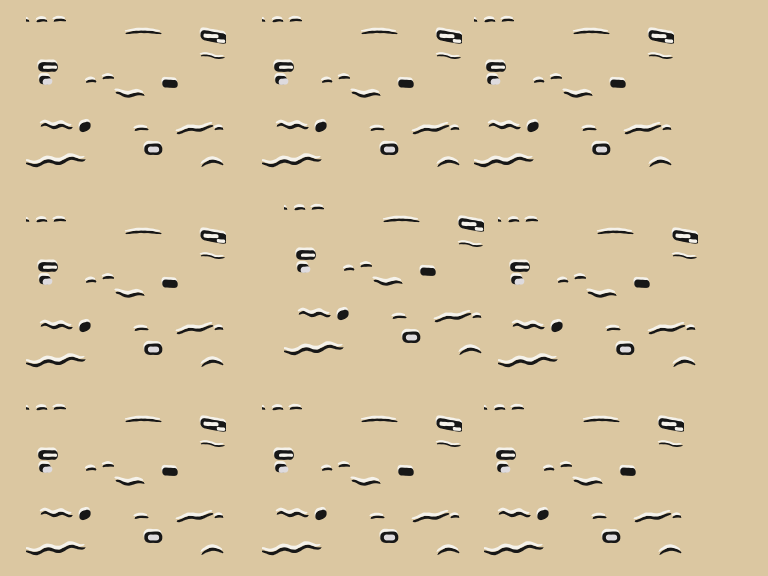
A Shadertoy shader for this pattern:

```glsl
#define GROUND vec3(0.86, 0.78, 0.63)
#define WHITE vec3(0.96, 0.95, 0.92)
#define BLACK vec3(0.09, 0.09, 0.09)
#define GREY vec3(0.87, 0.86, 0.87)
#define UNITS 576.0
#define MARGIN vec2(26.0, 14.0)
#define PITCH vec2(224.0, 194.0)
#define TILE vec2(200.0, 158.0)
#define WOBBLE 0.45

const float TAU = 6.28319;

// Shift of each tile from the even grid
const vec2 SHIFT[9] = vec2[9](
    vec2(0, 0), vec2(12, 0), vec2(0, 0),
    vec2(0, 6), vec2(34, -6), vec2(24, 6),
    vec2(0, 0), vec2(12, 0), vec2(10, 0));

// Waves: start and end of the spine, then amplitude, cycles, phase, half width
const vec4 SPAN[7] = vec4[7](
    vec4(99, 18.5, 135, 18.5), vec4(174, 41, 198, 42.5),
    vec4(89, 78.5, 118, 80), vec4(14, 110, 46, 111.5),
    vec4(150, 117, 187, 111.5), vec4(-1, 149.5, 59, 143),
    vec4(175, 151, 197, 149.5));
const vec4 WAVE[7] = vec4[7](
    vec4(2, 0.5, 0.5, 1.4), vec4(1, 1, 0.5, 1.1),
    vec4(1.3, 1.3, -0.3, 1.8), vec4(1.3, 2, 0.41, 1.8),
    vec4(1.1, 1.65, 0.17, 1.7), vec4(1.7, 2.6, -0.22, 1.9),
    vec4(4.5, 0.5, 0.5, 1.7));

// Short arched dashes: left, base, right
const vec3 DASH[7] = vec3[7](
    vec3(-8, 6.5, 3), vec3(10, 6.5, 21), vec3(27, 6, 39.5),
    vec3(59.5, 67, 70), vec3(76, 63.5, 87.5),
    vec3(108, 115, 122), vec3(188, 114.5, 197));

vec2 hashGradient(vec2 cell) {
    float a = TAU * fract(sin(dot(cell, vec2(127.1, 311.7))) * 43758.5);
    return vec2(cos(a), sin(a));
}

float gradientNoise(vec2 p) {
    vec2 i = floor(p), f = fract(p), u = f * f * (3.0 - 2.0 * f);
    vec2 e = vec2(1, 0);
    float low = mix(dot(hashGradient(i), f), dot(hashGradient(i + e), f - e), u.x);
    float high = mix(dot(hashGradient(i + e.yx), f - e.yx),
                     dot(hashGradient(i + 1.0), f - 1.0), u.x);
    return mix(low, high, u.y);
}

void paint(inout vec3 col, vec3 ink, float d, float px) {
    col = mix(col, ink, clamp(0.5 - d / px, 0.0, 1.0));
}

// Tapered stroke along a sine spine
float strokeDist(vec2 p, vec4 span, vec4 wave) {
    float len = span.z - span.x;
    float t = clamp((p.x - span.x) / len, 0.0, 1.0);
    float angle = TAU * (wave.y * t + wave.z);
    float spine = mix(span.y, span.w, t) + wave.x * sin(angle);
    float slope = (span.w - span.y + TAU * wave.x * wave.y * cos(angle)) / len;
    float halfWidth = wave.w * pow(4.0 * t * (1.0 - t), 0.35);
    float d = (abs(p.y - spine) - halfWidth) / sqrt(1.0 + slope * slope);
    return max(d, abs(p.x - 0.5 * (span.x + span.z)) - 0.5 * len);
}

// Dark stroke with a highlight resting on top
void embossStroke(inout vec3 col, vec2 p, vec4 span, vec4 wave, float px) {
    paint(col, BLACK, strokeDist(p - vec2(0.5, 0.8 * wave.w), span, wave), px);
    paint(col, WHITE, strokeDist(p + vec2(0.5, wave.w), span, wave), px);
}

// Rounded pebble, sheared by slant
float pebbleDist(vec2 p, vec2 center, vec2 size, float slant) {
    p -= center;
    p.y -= slant * p.x;
    float r = 0.9 * min(size.x, size.y);
    vec2 q = abs(p) - size + r;
    return length(max(q, 0.0)) + min(max(q.x, q.y), 0.0) - r;
}

void embossPebble(inout vec3 col, vec2 p, vec2 center, vec2 size, float slant, float px) {
    paint(col, WHITE, pebbleDist(p + vec2(0.8, 2.7), center, size, slant), px);
    paint(col, BLACK, pebbleDist(p, center, size, slant), px);
}

vec3 motif(vec2 p, float px) {
    vec3 col = GROUND;
    p.y += WOBBLE * gradientNoise(p * 0.25);
    for (int i = 0; i < 7; i++) {
        embossStroke(col, p, SPAN[i], WAVE[i], px);
        vec3 d = DASH[i];
        embossStroke(col, p, vec4(d.xy, d.z, d.y - 0.5), vec4(1.2, 0.5, 0.5, 1.4), px);
    }

    // Solid pebbles
    embossPebble(col, p, vec2(144, 69.8), vec2(7.7, 4), 0.06, px);
    embossPebble(col, p, vec2(59, 112.8), vec2(5.6, 4.6), -0.25, px);

    // Hollow pebbles
    embossPebble(col, p, vec2(188, 23), vec2(13.5, 5.2), 0.18, px);
    paint(col, WHITE, pebbleDist(p, vec2(185, 22), vec2(7.5, 2), 0.05), px);
    paint(col, WHITE, pebbleDist(p, vec2(195, 27), vec2(4.2, 1.8), 0.1), px);
    embossPebble(col, p, vec2(22, 53), vec2(9.8, 4.8), 0.0, px);
    paint(col, WHITE, pebbleDist(p, vec2(24, 53.2), vec2(7, 1.6), 0.0), px);
    embossPebble(col, p, vec2(19, 66), vec2(5.8, 4.2), 0.0, px);
    paint(col, GREY, pebbleDist(p, vec2(21.5, 67.6), vec2(4.8, 3), -0.1), px);
    embossPebble(col, p, vec2(127.3, 135.3), vec2(9, 5.6), 0.0, px);
    paint(col, GREY, pebbleDist(p, vec2(127.5, 135.5), vec2(5.6, 2.9), 0.0), px);
    return col;
}

void mainImage(out vec4 fragColor, in vec2 fragCoord) {
    float px = UNITS / iResolution.y;
    vec2 p = vec2(fragCoord.x, iResolution.y - fragCoord.y) * px;
    vec3 col = GROUND;
    for (int i = 0; i < 9; i++) {
        vec2 local = p - MARGIN - PITCH * vec2(i % 3, i / 3) - SHIFT[i];
        vec2 edge = abs(local - 0.5 * TILE) - 0.5 * TILE;
        float outside = max(edge.x, edge.y);
        if (outside < px) paint(col, motif(local, px), outside, px);
    }
    fragColor = vec4(col, 1.0);
}
```
